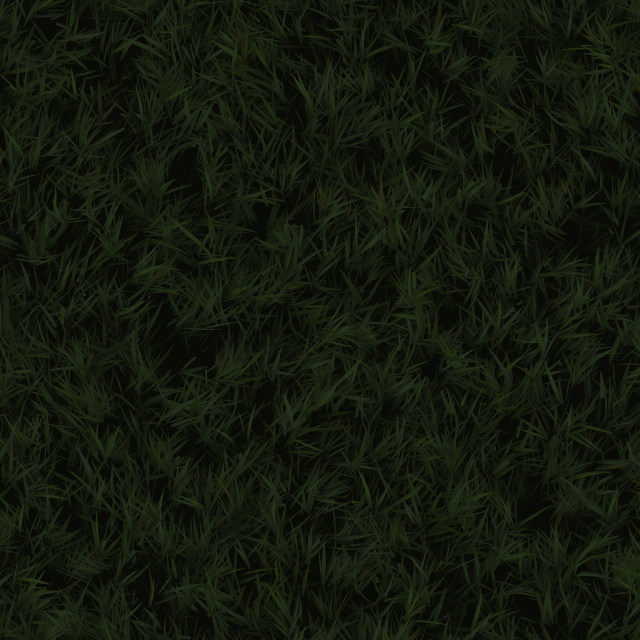
Reproduce this texture procedurally as a Shadertoy shader.

```glsl
// Dense dark meadow grass seen from above: tufts of tapered, bent blades.
// Each layer is a jittered grid of tufts, composited from the top down,
// with deeper layers dimmer; layered sines steer the lean and the bare gaps.

#define LAYERS 14
#define BLADES 7
#define CELL 0.09           // tuft spacing in canvas heights
#define BLADE_WIDTH 0.0023  // mean half width in canvas heights
#define TUFT_SPREAD 1.9     // range of tuft directions, radians
#define FAN_SPREAD 1.5      // range of blades within a tuft, radians
#define DEEP_LIGHT 0.36     // light reaching the lowest layer
#define GROUND vec3(0.034, 0.036, 0.018)
#define BLUE_GREEN vec3(0.140, 0.190, 0.108)
#define LEAF_GREEN vec3(0.142, 0.198, 0.076)
#define DRY_STEM vec3(0.165, 0.155, 0.070)

vec3 hash3(vec3 p) {
    p = fract(p * vec3(0.1031, 0.1030, 0.0973));
    p += dot(p, p.yxz + 33.33);
    return fract((p.xxy + p.yxx) * p.zyx);
}

// Smooth irregular field, roughly -1 to 1
float waves(vec2 p) {
    p += 0.6 * sin(p.yx * 1.7 + vec2(0.4, 2.1));
    return 0.5 * sin(p.x + 1.3 * p.y)
         + 0.3 * sin(2.3 * p.x - 1.9 * p.y + 1.0)
         + 0.2 * sin(3.1 * p.y + 4.7 * p.x + 2.6);
}

// Prevailing direction away from vertical
float leanAngle(vec2 p) {
    return 0.15 + 0.65 * waves(p * 4.0 + 1.5);
}

// Chance that a blade grows at a place
float growth(vec2 p) {
    float patches = 0.6 * waves(p * 13.0) + 0.6 * waves(p.yx * 29.0 + 5.0);
    return mix(0.42, 1.0, smoothstep(-0.6, 0.25, patches));
}

// x: coverage, y: position from root to tip, z: signed position across
vec3 blade(vec2 p, float angle, float len, float width, float bend, float px) {
    float s = sin(angle), c = cos(angle);
    vec2 q = vec2(c * p.x - s * p.y, s * p.x + c * p.y);
    float t = q.y / len;
    if (t <= 0.0 || t >= 1.0) return vec3(0.0);
    float across = q.x - bend * len * t * t;
    float halfWidth = width * 2.6 * sqrt(t) * (1.0 - t);
    float cover = clamp((halfWidth - abs(across)) / px + 0.5, 0.0, 1.0);
    cover *= min(1.0, 2.0 * halfWidth / px);
    return vec3(cover, t, across / max(halfWidth, px));
}

vec3 bladeColor(vec3 rnd, vec3 shape, float depth) {
    vec3 color = mix(BLUE_GREEN, LEAF_GREEN, smoothstep(0.35, 0.75, rnd.x));
    color = mix(color, DRY_STEM, step(0.95, rnd.y) * 0.7);
    float light = mix(1.0, DEEP_LIGHT, depth) * mix(0.74, 1.08, rnd.z);
    light *= mix(0.68, 1.0, smoothstep(0.0, 0.45, shape.y));
    // Folded blade: one side catches less light
    light *= 1.0 + 0.07 * clamp(shape.z * 2.0, -1.0, 1.0);
    return color * light;
}

void mainImage(out vec4 fragColor, in vec2 fragCoord) {
    vec2 uv = fragCoord / iResolution.y;
    float px = 1.0 / iResolution.y;
    vec3 color = vec3(0.0);
    float open = 1.0;

    for (int layer = 0; layer < LAYERS && open > 0.02; layer++) {
        float id = float(layer);
        float depth = id / float(LAYERS - 1);
        vec2 shift = hash3(vec3(id, 7.0, 3.0)).xy * 9.0 + 20.0;
        vec2 grid = uv / CELL + shift;

        for (int n = 0; n < 9; n++) {
            // Tuft root in this or a neighbouring cell
            vec2 cell = floor(grid) + vec2(n % 3, n / 3) - 1.0;
            vec3 tuft = hash3(vec3(cell, id + 11.0));
            vec2 root = cell + tuft.xy;
            if (distance(grid, root) > 1.0) continue;
            vec2 rootUv = (root - shift) * CELL;
            float heading = leanAngle(rootUv) + (tuft.z - 0.5) * TUFT_SPREAD;

            for (int b = 0; b < BLADES; b++) {
                vec3 key = vec3(cell, id * 17.0 + float(b) + 40.0);
                vec3 form = hash3(key);
                vec3 tone = hash3(key + 71.0);
                vec2 offset = (tone.xy - 0.5) * 0.28 * CELL;
                float angle = heading + (form.x - 0.5) * FAN_SPREAD;
                float len = CELL * mix(0.45, 0.85, form.y);
                float width = BLADE_WIDTH * mix(0.45, 1.5, form.z * form.z);
                float bend = (tone.z - 0.5) * 0.5;
                vec3 shape = blade(uv - rootUv - offset, angle, len, width, bend, px);
                if (shape.x <= 0.0) continue;

                vec3 look = hash3(key + 133.0);
                if (fract(look.x * 7.0 + look.y * 5.0) > growth(uv)) continue;
                color += open * shape.x * bladeColor(look, shape, depth);
                open *= 1.0 - shape.x;
            }
        }
    }
    color += open * GROUND;
    fragColor = vec4(color, 1.0);
}
```
